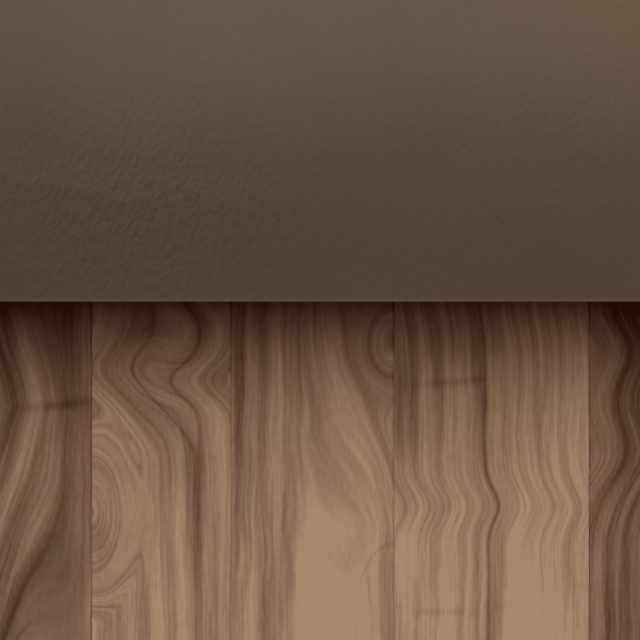
This texture is drawn by a Shadertoy shader. Its source:

```glsl
// A matte plaster panel above a shaded walnut floor of five upright planks.
// Each plank bends its own grain coordinate with smooth bumps and rings;
// stretched gradient noise over that coordinate gives streaks and fine fibres.

#define EDGE_DEPTH 0.4714                  // panel edge, measured from the top
#define WOOD_DARK vec3(0.155, 0.070, 0.042)
#define WOOD_LIGHT vec3(0.650, 0.515, 0.410)
#define PANEL_TOP vec3(0.398, 0.345, 0.285)
#define PANEL_LOW vec3(0.305, 0.258, 0.205)
#define SHADOW_FALLOFF 4.2
#define STREAK_GAIN 0.30
#define FIBRE_GAIN 0.13
#define RELIEF_GAIN 0.045

const float SEAMS[4] = float[4](0.143, 0.361, 0.615, 0.920);
const float PLANK_TONE[5] = float[5](-0.20, -0.03, -0.01, 0.03, -0.25);

float bump(float v, float center, float width) {
    float q = (v - center) / width;
    return exp(-q * q);
}

float spot(vec2 p, vec2 center, vec2 radius) {
    vec2 q = (p - center) / radius;
    return exp(-dot(q, q));
}

vec2 gradientAt(vec2 cell) {
    float a = 6.2832 * fract(sin(dot(cell, vec2(127.1, 311.7))) * 43758.5);
    return vec2(cos(a), sin(a));
}

float gradientNoise(vec2 p) {
    vec2 i = floor(p), f = p - i, e = vec2(0.0, 1.0);
    vec2 w = f * f * f * (f * (f * 6.0 - 15.0) + 10.0);
    float low = mix(dot(gradientAt(i), f), dot(gradientAt(i + e.yx), f - e.yx), w.x);
    float high = mix(dot(gradientAt(i + e), f - e), dot(gradientAt(i + 1.0), f - 1.0), w.x);
    return mix(low, high, w.y);
}

float fbm(vec2 p) {
    float sum = 0.0, amp = 0.6;
    for (int i = 0; i < 4; i++) {
        sum += amp * gradientNoise(p);
        p = mat2(1.6, 1.2, -1.2, 1.6) * p + 7.3;
        amp *= 0.55;
    }
    return sum;
}

// A dark line with a soft stain on both sides.
float vein(float offset, float width) {
    return 0.65 * bump(offset, 0.0, width) + 0.35 * bump(offset, 0.0, width * 5.0);
}

// Returns the bent grain coordinate (x) and the local tone change (y).
vec2 plankFigure(int plank, vec2 p) {
    float x = p.x, d = p.y, u = x, tone = 0.0;
    if (plank == 0) {                       // streaks splayed from a cross mark
        u += 0.28 * abs(d - 0.635) * smoothstep(0.15, 0.01, x);
        tone -= 0.20 * spot(p, vec2(0.10, 0.632 - 0.1 * (x - 0.1)), vec2(0.055, 0.008));
        tone -= 0.15 * bump(u, 0.108, 0.022) - 0.08 * bump(u, 0.055, 0.025);
    } else if (plank == 1) {                // paired S veins and a left-hand arch
        float bendA = -0.065 * (1.0 - smoothstep(0.60, 0.72, d)) - 0.035 * bump(d, 0.575, 0.04);
        float bendB = -0.045 * bump(d, 0.595, 0.035) - 0.03 * bump(d, 0.46, 0.03);
        u -= mix(bendA, bendB, smoothstep(0.21, 0.31, x));
        float ring = length((p - vec2(0.143, 0.80)) / vec2(0.065, 0.13));
        u = mix(u, 0.16 + 0.09 * ring, smoothstep(1.35, 0.8, ring));
        float fade = 1.0 - 0.75 * smoothstep(0.70, 0.95, d);
        tone -= fade * (0.26 * vein(x - 0.306 - bendA, 0.004) + 0.30 * vein(x - 0.312 - bendB, 0.004));
        tone -= 0.16 * spot(p, vec2(0.24, 0.52), vec2(0.035, 0.018));
        tone -= 0.17 * spot(p, vec2(0.158, 0.845), vec2(0.018, 0.04));
        tone += 0.07 * smoothstep(0.325, 0.35, x);
    } else if (plank == 2) {                // straight left edge, knot and drooping arcs
        float droop = smoothstep(0.44, 0.60, x);
        u -= 0.10 * droop * smoothstep(0.46, 0.84, d);
        float ring = length((p - vec2(0.615, 0.535)) / vec2(0.075, 0.11));
        u = mix(u, 0.60 - 0.07 * ring, smoothstep(1.25, 0.7, ring));
        tone -= 0.20 * bump(x, 0.372, 0.011) + 0.17 * bump(x, 0.410, 0.014);
        tone -= 0.10 * bump(length((p - vec2(0.615, 0.97)) / vec2(0.06, 0.12)), 1.0, 0.035);
        tone += 0.12 * spot(p, vec2(0.614, 0.558), vec2(0.012, 0.012));
        tone += 0.06 * spot(p, vec2(0.54, 0.78), vec2(0.07, 0.3));
    } else if (plank == 3) {                // one long vein, pale fibre to its right
        float bend = 0.020 * bump(d, 0.79, 0.035) + 0.006 * smoothstep(0.75, 0.9, d)
                   - 0.010 * bump(d, 0.46, 0.06);
        u -= bend;
        tone -= 0.31 * vein(x - 0.758 - bend, 0.0035);
        tone -= 0.24 * spot(p, vec2(0.637, 0.64), vec2(0.028, 0.10));
        tone -= 0.13 * spot(p, vec2(0.70, 0.53), vec2(0.06, 0.055));
        tone -= 0.17 * spot(p, vec2(0.71, 0.597 - 0.1 * (x - 0.71)), vec2(0.05, 0.007));
        tone -= 0.14 * spot(p, vec2(0.69, 0.957), vec2(0.045, 0.006));
        tone += 0.09 * spot(p, vec2(0.635, 0.86), vec2(0.03, 0.05));
        tone += 0.05 * smoothstep(0.78, 0.81, x);
    } else {                                // dark waving bands
        float bend = 0.028 * bump(d, 0.55, 0.05) + 0.024 * bump(d, 0.70, 0.05)
                   - 0.030 * smoothstep(0.72, 0.85, d);
        u -= bend;
        tone -= 0.15 * vein(x - 0.955 - bend, 0.006) + 0.10 * vein(x - 0.982 - bend, 0.005);
        tone += 0.10 * smoothstep(0.95, 0.925, x) * smoothstep(0.7, 0.5, d);
    }
    return vec2(u, tone);
}

vec3 woodFloor(vec2 p) {
    int plank = 0;
    float seam = 0.0;
    for (int i = 0; i < 4; i++) {
        plank += p.x > SEAMS[i] ? 1 : 0;
        seam = max(seam, bump(p.x, SEAMS[i], 0.0018));
    }
    vec2 figure = plankFigure(plank, p);
    float u = figure.x + 0.004 * gradientNoise(p * vec2(9.0, 14.0)), row = 9.0 * float(plank);
    float streaks = gradientNoise(vec2(u * 48.0, p.y * 2.5 + row))
                  + 0.6 * gradientNoise(vec2(u * 125.0, p.y * 4.0 - row));
    float fibres = gradientNoise(vec2(u * 260.0, p.y * 13.0 + row))
                 + 0.5 * gradientNoise(p * vec2(190.0, 65.0));
    float k = (p.y - EDGE_DEPTH) / (1.0 - EDGE_DEPTH);
    float light = 0.03 + 0.92 * (1.0 - exp(-SHADOW_FALLOFF * max(k, 0.0)));
    float detail = figure.y + STREAK_GAIN * streaks + FIBRE_GAIN * fibres + PLANK_TONE[plank];
    float tone = light + detail * (0.25 + 0.75 * light) - 0.13 * seam;
    tone -= 0.10 * smoothstep(0.06, 0.0, p.x) + 0.08 * smoothstep(0.94, 1.0, p.x);
    return mix(WOOD_DARK, WOOD_LIGHT, clamp(tone, -0.05, 1.03));
}

vec3 plasterPanel(vec2 p) {
    vec3 color = mix(PANEL_TOP, PANEL_LOW, smoothstep(-0.05, 0.43, p.y));
    color += vec3(0.010, 0.001, -0.006) * (p.x - 0.4);
    color += 0.012 * fbm(p * 4.0) - 0.012 * smoothstep(0.3, 0.0, p.x) * (1.0 - p.y);
    vec2 q = vec2(p.x + 0.35 * p.y, p.y - 0.3 * p.x) * vec2(95.0, 55.0);
    float relief = fbm(q) - fbm(q + vec2(0.22, 0.18));
    float rough = 0.35 + spot(p, vec2(0.20, 0.32), vec2(0.22, 0.16))
                + 0.3 * spot(p, vec2(0.85, 0.20), vec2(0.2, 0.15));
    color += RELIEF_GAIN * rough * relief;
    return color + 0.035 * bump(p.y, EDGE_DEPTH - 0.003, 0.0025);
}

void mainImage(out vec4 fragColor, in vec2 fragCoord) {
    vec2 p = fragCoord / iResolution.xy;
    p.y = 1.0 - p.y;                        // depth below the top
    float soft = 0.8 / iResolution.y;
    float floorMask = smoothstep(-soft, soft, p.y - EDGE_DEPTH);
    fragColor = vec4(mix(plasterPanel(p), woodFloor(p), floorMask), 1.0);
}
```
